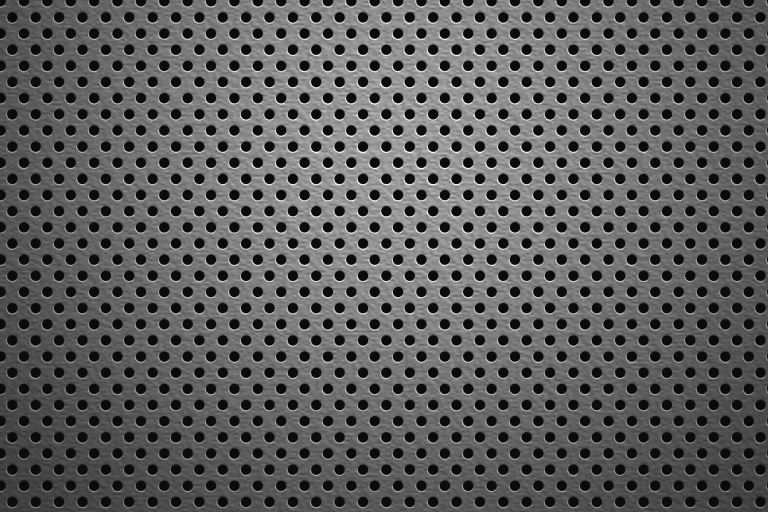
Reproduce this texture procedurally as a WebGL 1 fragment shader.

```glsl
precision highp float;
// Perforated metal sheet: staggered round holes, lit rims, fine grain, soft spotlight.

uniform vec2 u_resolution;

#define COLUMNS 32.85                 // holes across the width
#define ROWS 31.7                     // staggered rows over the height
#define PHASE vec2(0.526, 0.62)       // first hole, in cells from the lower left
#define HOLE_RADIUS 0.0101            // lengths are fractions of the height
#define RIM_WIDTH 0.0022
#define RIM_GAIN 0.42
#define GRAIN_SCALE vec2(125.0, 230.0)
#define GRAIN_GAIN 0.17
#define LIGHT_CENTER vec2(0.52, 0.72)
#define LIGHT_FALLOFF vec2(4.0, 2.0)
#define PLATE_DARK 0.19
#define PLATE_GLOW 0.42

const vec3 HOLE_COLOR = vec3(0.045);

float hash(vec2 p) {
  vec3 q = fract(vec3(p.xyx) * 0.1031);
  q += dot(q, q.yzx + 33.33);
  return fract((q.x + q.y) * q.z);
}

float valueNoise(vec2 p) {
  vec2 i = floor(p);
  vec2 f = fract(p);
  f = f * f * (3.0 - 2.0 * f);
  float low = mix(hash(i), hash(i + vec2(1.0, 0.0)), f.x);
  float high = mix(hash(i + vec2(0.0, 1.0)), hash(i + vec2(1.0)), f.x);
  return mix(low, high, f.y);
}

// Slope of the noise toward the light, so the grain looks embossed.
float embossedGrain(vec2 p) {
  vec2 g = p * GRAIN_SCALE;
  float coarse = valueNoise(g) - valueNoise(g + vec2(0.3, 0.8));
  float fine = valueNoise(g * 1.9 + 17.0) - 0.5;
  return 0.75 * coarse + 0.25 * fine;
}

// Offset from the nearest hole center; odd rows shift by half a cell.
vec2 holeOffset(vec2 uv, float aspect) {
  vec2 cell = uv * vec2(COLUMNS, ROWS) - PHASE;
  float row = floor(cell.y + 0.5);
  float x = fract(cell.x - 0.5 * mod(row, 2.0) + 0.5) - 0.5;
  return vec2(x * aspect / COLUMNS, (cell.y - row) / ROWS);
}

void main() {
  vec2 uv = gl_FragCoord.xy / u_resolution;
  float aspect = u_resolution.x / u_resolution.y;
  float soft = 0.7 / u_resolution.y;

  // Plate under a broad spotlight
  vec2 fromLight = uv - LIGHT_CENTER;
  float light = exp(-dot(fromLight * fromLight, LIGHT_FALLOFF));
  float plate = PLATE_DARK + PLATE_GLOW * light;
  float metal = plate * (1.0 + GRAIN_GAIN * 2.0 * embossedGrain(uv * vec2(aspect, 1.0)));

  // Rim: bright along the lower left, faintly shaded along the top
  vec2 offset = holeOffset(uv, aspect);
  float radius = length(offset);
  float edge = radius - HOLE_RADIUS;
  float facing = dot(offset / max(radius, 0.0001), normalize(vec2(-0.45, -1.0)));
  float rim = 1.0 - smoothstep(RIM_WIDTH - soft, RIM_WIDTH + soft, edge);
  float glint = smoothstep(-0.2, 0.8, facing);
  float shade = smoothstep(0.2, 1.0, -facing);
  metal += rim * (RIM_GAIN * glint * (0.35 + plate) - 0.2 * shade * plate);

  // Hole
  float solid = smoothstep(-soft, soft, edge);
  gl_FragColor = vec4(mix(HOLE_COLOR, vec3(metal), solid), 1.0);
}
```
